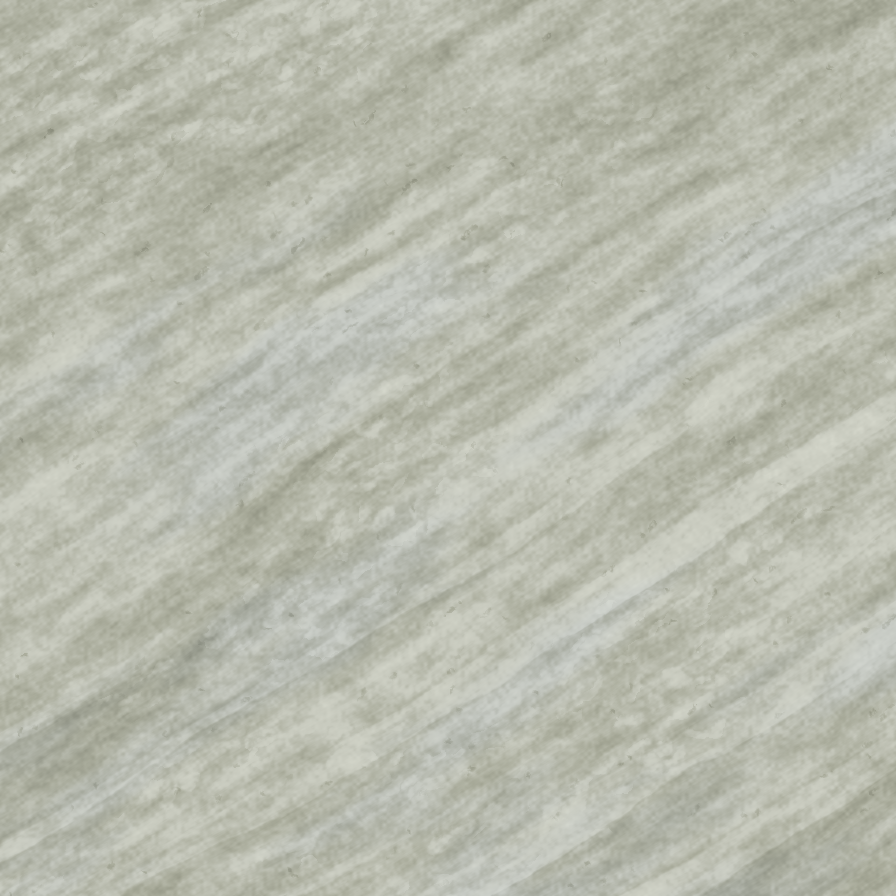
Give the GLSL for this texture, as a WebGL 2 fragment shader.

```glsl
#version 300 es
precision highp float;
// Pale grey-green stone with slanting strata. Stretched noise is bent by
// layered sines to form the streaks; crisp ribbons lie between them, with
// cellular flakes, pits and a fine grain on top.

uniform vec2 u_resolution;
out vec4 fragColor;

const float SLANT = 0.55;
const int RIBBONS = 9;

float hash(vec2 p) {
    vec3 q = fract(vec3(p.xyx) * 0.1031);
    q += dot(q, q.yzx + 33.33);
    return fract((q.x + q.y) * q.z);
}

float valueNoise(vec2 p) {
    vec2 cell = floor(p);
    vec2 f = fract(p);
    f = f * f * (3.0 - 2.0 * f);
    float low = mix(hash(cell), hash(cell + vec2(1, 0)), f.x);
    float high = mix(hash(cell + vec2(0, 1)), hash(cell + vec2(1, 1)), f.x);
    return mix(low, high, f.y);
}

// Layered noise, centred on zero
float layers(vec2 p) {
    float sum = 0.0;
    float weight = 0.5;
    for (int i = 0; i < 5; i++) {
        sum += weight * (valueNoise(p) - 0.5);
        p = p * 2.03 + vec2(17.3, 9.1);
        weight *= 0.55;
    }
    return sum;
}

// x: distance to the nearest cell point, y: random value of that cell
vec2 cellular(vec2 p) {
    vec2 cell = floor(p);
    vec2 nearest = vec2(9.0, 0.0);
    for (int y = -1; y <= 1; y++) {
        for (int x = -1; x <= 1; x++) {
            vec2 id = cell + vec2(x, y);
            vec2 point = id + vec2(hash(id + 3.7), hash(id + 41.2));
            float d = distance(p, point);
            if (d < nearest.x) nearest = vec2(d, hash(id + 85.4));
        }
    }
    return nearest;
}

// Gentle sideways sway of the strata
float sway(vec2 p) {
    return 0.007 * sin(p.x * 4.3 + p.y * 5.0)
         + 0.003 * sin(p.x * 9.7 - p.y * 13.0 + 1.8)
         + 0.0015 * sin(p.x * 23.0 + p.y * 31.0 + 4.0);
}

// Pale ribbons with a darker seam under each
float ribbons(vec2 p) {
    float tone = 0.0;
    for (int i = 0; i < RIBBONS; i++) {
        float k = float(i);
        float centre = -0.38 + 0.105 * k + 0.05 * (hash(vec2(k, 7.0)) - 0.5);
        float wave = layers(vec2(p.x * 2.5, k * 9.0 + p.y * 6.0));
        float halfWidth = mix(0.004, 0.02, hash(vec2(k, 23.0))) * (1.0 + 1.3 * wave);
        float d = p.y - centre + 0.02 * wave + 0.008 * layers(p * vec2(22, 60));
        float fade = smoothstep(0.25, 0.6, valueNoise(vec2(p.x * 1.7, k * 5.3 + 2.0)));
        float strength = fade * mix(1.0, 0.5, smoothstep(0.1, 0.4, centre));
        float body = 1.0 - smoothstep(-0.002, 0.002, abs(d) - halfWidth);
        float below = max(-d - halfWidth, 0.0);
        float seam = step(d, 0.0) * exp(-below / 0.015) * (1.0 - body);
        tone += strength * (0.045 * body - 0.032 * seam);
    }
    return tone;
}

// Crusty pale flakes gathered in patches
float flakes(vec2 p) {
    vec2 bent = p + 0.03 * vec2(layers(p * 35.0), layers(p * 35.0 + 50.0));
    vec2 cell = cellular(bent * vec2(32, 75));
    float patches = smoothstep(0.02, 0.18, layers(p * vec2(3, 8) + 31.0));
    return patches * step(0.5, cell.y) * (1.0 - smoothstep(0.25, 0.55, cell.x));
}

// Sparse dark pits of varied depth
float pits(vec2 p) {
    vec2 cell = cellular(p * 70.0 + 2.0 * layers(p * 60.0));
    return smoothstep(0.93, 1.0, cell.y) * (1.0 - smoothstep(0.1, 0.35, cell.x));
}

// Maps a brightness to stone colour; cool shifts it from olive to blue-grey
vec3 stoneColour(float tone, float cool) {
    vec3 olive = vec3(tone - 0.009, tone, tone - mix(0.066, 0.047, smoothstep(0.65, 0.8, tone)));
    return olive + cool * vec3(-0.006, 0.0, 0.023);
}

void main() {
    vec2 uv = gl_FragCoord.xy / u_resolution.y;
    float c = cos(SLANT);
    float s = sin(SLANT);
    vec2 strata = vec2(c * uv.x + s * uv.y, c * uv.y - s * uv.x);
    strata.y += sway(strata);

    float tone = 0.72;
    tone += 0.16 * layers(strata * vec2(1.2, 9.0) + 4.0);
    tone += 0.17 * layers(strata * vec2(4.0, 55.0) + 60.0);
    tone += 0.16 * layers(strata * vec2(24.0, 65.0) + 90.0);
    tone += ribbons(strata);
    tone += 0.045 * flakes(strata) - 0.08 * pits(uv);
    tone += 0.06 * (valueNoise(uv * 240.0) - 0.5) + 0.035 * (valueNoise(uv * 130.0) - 0.5);
    tone -= 0.5 * max(tone - 0.79, 0.0);

    float cool = smoothstep(0.03, 0.22, layers(strata * vec2(1.6, 7.0) + 140.0));
    fragColor = vec4(stoneColour(tone, cool), 1.0);
}
```
